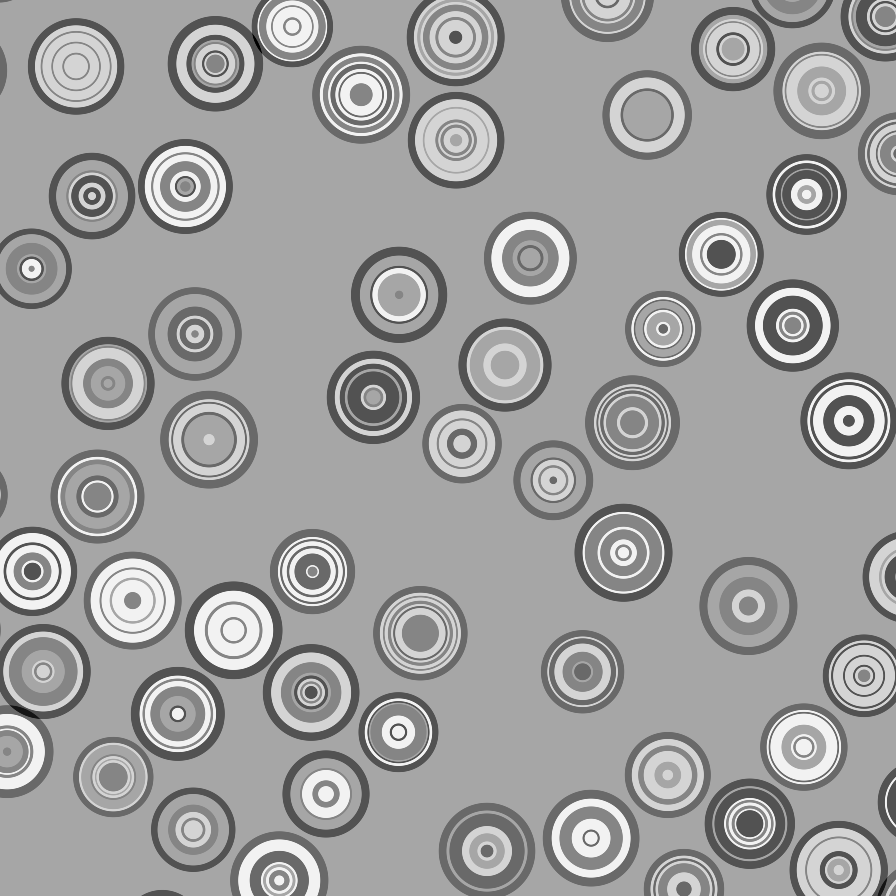
A Shadertoy shader for this pattern:

```glsl
// Scattered grey discs made of concentric rings on a flat mid-grey ground.
// Discs sit in wavy, tilted rows with vacant slots that neighbours slide into;
// rings walk randomly inward, and overlapping rims add up to black.

const float GROUND = 0.65;
const float MID_TONE = 0.52;
const vec2 SLOT = vec2(0.108, 0.106);   // slot length and row height
const float OCCUPANCY = 0.62;
const float TILT = 0.62;
const float MIN_RADIUS = 0.041;
const float MAX_RADIUS = 0.055;
const int MAX_BANDS = 9;

// Integer hash of an item and a channel, mapped to 0..1
float hash(uint item, uint channel) {
    uint n = item * 747796405u + channel * 2891336453u + 1013u;
    n = ((n >> ((n >> 28u) + 4u)) ^ n) * 277803737u;
    n = (n >> 22u) ^ n;
    return float(n & 65535u) / 65536.0;
}

uint slotId(ivec2 slot) {
    return uint(slot.x + 500 + 1000 * (slot.y + 500));
}

bool occupied(ivec2 slot) {
    return hash(slotId(slot), 1u) < OCCUPANCY;
}

// Random sideways offset of a whole row, in slots
float rowShift(int row) {
    return hash(uint(row + 500), 2u);
}

// Height of the wavy rows along x
float rowWave(float x) {
    return 0.04 * sin(8.0 * x) + 0.012 * sin(19.0 * x + 2.0);
}

// Centre of the disc in a slot; it slides only towards vacant slots
vec2 discCentre(ivec2 slot, uint id) {
    float low = occupied(slot - ivec2(1, 0)) ? -0.04 : -0.48;
    float high = occupied(slot + ivec2(1, 0)) ? 0.04 : 0.48;
    float slide = mix(low, high, hash(id, 3u));
    float lift = 0.2 * (hash(id, 4u) - 0.5);
    vec2 c = (vec2(slot) + 0.5 + vec2(slide + rowShift(slot.y), lift)) * SLOT;
    return c + vec2(0.0, rowWave(c.x));
}

// Width of one ring, as a share of the disc radius
float bandWidth(uint id, uint band, bool isLight) {
    if (band == 0u) return mix(0.14, 0.19, hash(id, 10u));
    float size = hash(id, 20u + band);
    bool thin = hash(id, 40u + band) < (isLight ? 0.38 : 0.55);
    if (thin) return mix(0.035, 0.07, size);
    return mix(0.10, isLight ? 0.27 : 0.30, size);
}

// Tone of one ring: light ones alternate with dark or middle ones
float bandTone(uint id, uint band, bool isLight, float dark, float light) {
    float pick = hash(id, 60u + band);
    if (band == 0u) return dark;
    if (isLight) return pick < 0.82 ? light : GROUND;
    if (pick < 0.42) return dark;
    return pick < 0.85 ? MID_TONE : GROUND;
}

// Tone at normalised radius u, walking from the rim to the centre
float ringTone(float u, float blur, uint id) {
    float dark = hash(id, 5u) < 0.42 ? 0.32 : 0.41;
    float light = hash(id, 6u) < 0.48 ? 0.95 : 0.83;
    float outer = 1.0;
    float tone = dark;
    for (int i = 0; i < MAX_BANDS; i++) {
        if (outer < 0.07 || outer < u - blur) break;
        uint band = uint(i);
        bool isLight = (i % 2) == 1;
        float next = bandTone(id, band, isLight, dark, light);
        tone = mix(tone, next, smoothstep(-blur, blur, outer - u));
        outer -= bandWidth(id, band, isLight);
    }
    return tone;
}

// Difference from the ground that the disc of a slot adds at point p
float discContrast(vec2 p, ivec2 slot, float blur) {
    if (!occupied(slot)) return 0.0;
    uint id = slotId(slot);
    float radius = mix(MIN_RADIUS, MAX_RADIUS, sqrt(hash(id, 7u)));
    float dist = length(p - discCentre(slot, id));
    if (dist > radius + blur) return 0.0;
    float cover = 1.0 - smoothstep(-blur, blur, dist - radius);
    return cover * (ringTone(dist / radius, blur / radius, id) - GROUND);
}

void mainImage(out vec4 fragColor, in vec2 fragCoord) {
    float blur = 0.5 / iResolution.y;
    vec2 p = fragCoord / iResolution.y;
    p = mat2(cos(TILT), sin(TILT), -sin(TILT), cos(TILT)) * p;

    // Sum the discs of the nearest slots in three rows
    float shade = GROUND;
    int row = int(floor((p.y - rowWave(p.x)) / SLOT.y));
    for (int j = row - 1; j <= row + 1; j++) {
        int column = int(floor(p.x / SLOT.x - rowShift(j)));
        for (int i = column - 1; i <= column + 1; i++) {
            shade += discContrast(p, ivec2(i, j), blur);
        }
    }
    fragColor = vec4(vec3(clamp(shade, 0.0, 1.0)), 1.0);
}
```
